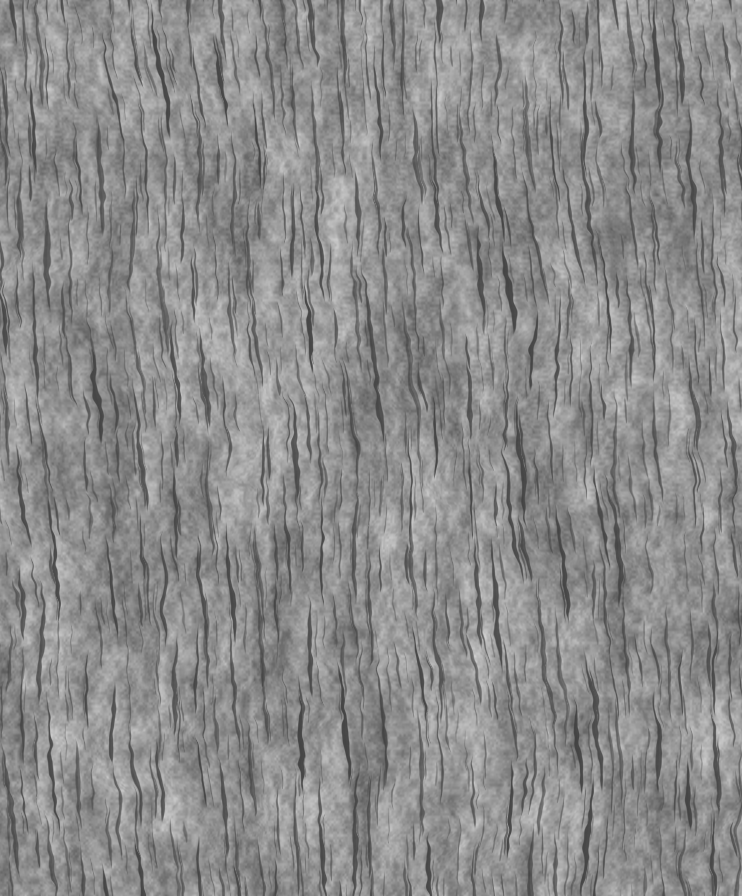
Write a WebGL 1 fragment shader that draws this texture.

```glsl
precision highp float;
// Grey bark: long, slightly leaning cracks over a mottled, grainy surface.
// Three layers of tapered cracks are scattered on staggered jittered grids,
// bent by noise, then shaded over a sum of stretched value noises.
uniform vec2 u_resolution;

// Sizes are in units of the canvas height.
const float BARK_GREY = 0.585;
const float CRACK_GREY = 0.25;
const float PATCH_AMOUNT = 0.16;
const float MOTTLE_AMOUNT = 0.13;
const float GRAIN_AMOUNT = 0.14;
const float SPECK_AMOUNT = 0.09;
const float SHADE_AMOUNT = 0.10;
const float RIM_AMOUNT = 0.06;
const float SHADE_REACH = 0.004;
const float LEAN = 0.065;
const float LEAN_SPREAD = 0.10;
const vec2 LONG_CELL = vec2(0.034, 0.115);
const vec2 SHORT_CELL = vec2(0.023, 0.062);
const vec2 HAIR_CELL = vec2(0.016, 0.036);
const float LONG_WIDTH = 0.0025;
const float SHORT_WIDTH = 0.0016;
const float HAIR_WIDTH = 0.0010;

float hash(vec2 p) {
  return fract(sin(dot(p, vec2(127.1, 311.7))) * 43758.5453);
}

float noise(vec2 p) {
  vec2 i = floor(p);
  vec2 f = fract(p);
  f = f * f * (3.0 - 2.0 * f);
  float low = mix(hash(i), hash(i + vec2(1.0, 0.0)), f.x);
  float high = mix(hash(i + vec2(0.0, 1.0)), hash(i + vec2(1.0, 1.0)), f.x);
  return mix(low, high, f.y);
}

float centred(vec2 p) {
  return noise(p) - 0.5;
}

// Returns crack darkness (x), soft shade on its left (y), light rim on its right (z).
vec3 crackLayer(vec2 p, vec2 cell, float halfWidth, float share, float seed) {
  float blur = 0.8 / u_resolution.y;
  vec2 q = p / cell;
  vec3 result = vec3(0.0);
  for (int i = -1; i <= 1; i++) {
    float column = floor(q.x) + float(i);
    float y = q.y + 7.0 * hash(vec2(column, seed));
    for (int j = -1; j <= 1; j++) {
      vec2 id = vec2(column, floor(y) + float(j));
      vec2 key = id + seed * 17.0;
      float present = step(hash(key + 3.3), share);
      vec2 centre = id + vec2(0.15, 0.3) + vec2(0.7, 0.4) * vec2(hash(key), hash(key + 5.7));
      vec2 d = (vec2(q.x, y) - centre) * cell;
      d.x += d.y * (LEAN + LEAN_SPREAD * (hash(key + 9.1) - 0.5));

      // Thin at the top, fullest in the lower half
      float t = d.y / (cell.y * mix(0.35, 0.75, hash(key + 13.9)));
      float taper = max(1.0 - t * t, 0.0) * (0.85 - 0.35 * t);
      float ragged = 0.6 + 0.8 * noise(vec2(p.y * 110.0, column + seed));
      float width = halfWidth * taper * ragged * mix(0.5, 1.3, hash(key + 21.4));
      float body = 1.0 - smoothstep(-blur, blur, abs(d.x) - width);
      float fade = present * smoothstep(0.0, 0.35, taper);
      float halo = exp(-abs(d.x) / SHADE_REACH) * fade;
      float side = smoothstep(-blur, blur, d.x);
      float strength = mix(0.6, 1.0, hash(key + 31.2));
      result = max(result, vec3(body * fade * strength, halo * (1.0 - side), halo * side));
    }
  }
  return result;
}

// Mottled surface from broad patches down to fine grain
float barkSurface(vec2 p) {
  float grey = BARK_GREY;
  grey += PATCH_AMOUNT * centred(p * vec2(32.0, 11.0));
  grey += MOTTLE_AMOUNT * centred(p * vec2(85.0, 38.0) + 11.0);
  grey += GRAIN_AMOUNT * centred(p * vec2(190.0, 120.0) + 23.0);
  grey += SPECK_AMOUNT * centred(p * vec2(430.0, 340.0) + 37.0);
  return grey;
}

void main() {
  vec2 p = gl_FragCoord.xy / u_resolution.y;

  // Bend the fibres: broad sway plus small kinks
  vec2 bent = p;
  bent.x += 0.018 * centred(p * vec2(5.0, 6.0) + 41.0);
  bent.x += 0.006 * centred(p * vec2(22.0, 28.0) + 53.0);
  bent.x += 0.003 * centred(p * vec2(50.0, 95.0) + 67.0);

  vec3 longCracks = crackLayer(bent, LONG_CELL, LONG_WIDTH, 0.92, 1.0);
  vec3 shortCracks = crackLayer(bent, SHORT_CELL, SHORT_WIDTH, 0.6, 2.0);
  vec3 hairCracks = crackLayer(bent, HAIR_CELL, HAIR_WIDTH, 0.4, 3.0);
  vec3 cracks = max(longCracks, max(shortCracks * vec3(0.85, 0.7, 0.7),
                                    hairCracks * vec3(0.6, 0.35, 0.35)));

  float grey = barkSurface(bent);
  grey += RIM_AMOUNT * cracks.z - SHADE_AMOUNT * cracks.y;
  grey = mix(grey, CRACK_GREY, cracks.x * 0.92);
  gl_FragColor = vec4(vec3(grey), 1.0);
}
```
